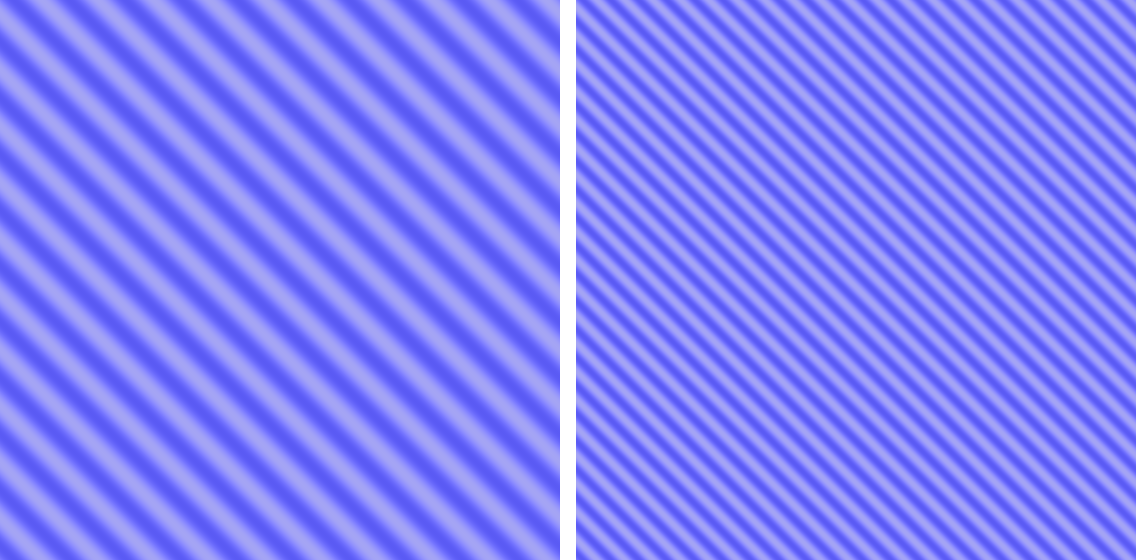
Left, the tile; right, the same tile 2 across and 2 down.
Give the GLSL for this texture map, as a Shadertoy shader.

```glsl
#define REPEATS 10.0      // whole waves across and down
#define STEEPNESS 0.32    // peak slope along each axis
#define TAU 6.2831853

// Slope of a diagonal sine ripple; equal along x and y
float rippleSlope(vec2 uv) {
    return STEEPNESS * sin(TAU * REPEATS * (uv.x + uv.y));
}

// Pack a unit normal into the 0..1 colour range
vec3 encodeNormal(vec3 normal) {
    return 0.5 + 0.5 * normal;
}

void mainImage(out vec4 fragColor, in vec2 fragCoord) {
    vec2 uv = fragCoord / iResolution.xy;

    // The surface normal leans against the slope
    float slope = rippleSlope(uv);
    vec3 normal = normalize(vec3(-slope, -slope, 1.0));

    fragColor = vec4(encodeNormal(normal), 1.0);
}
```
